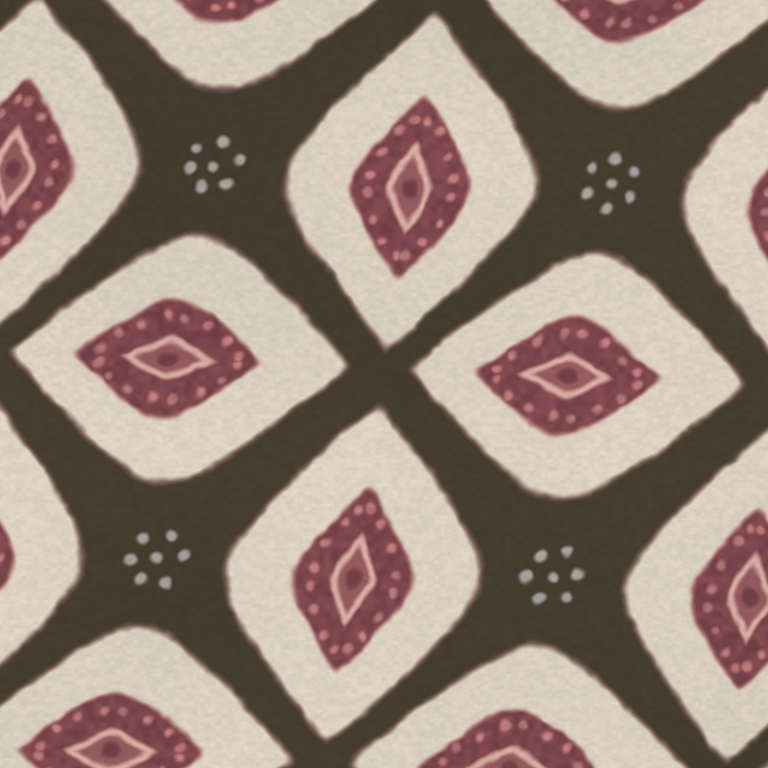
Reproduce this pattern procedurally as a Shadertoy shader.

```glsl
// Printed cloth: tilted lattice of cream petals with beaded red medallions and dot clusters.

const float TAU = 6.2832;
const vec3 GROUND = vec3(0.27, 0.235, 0.185);
const vec3 CREAM  = vec3(0.85, 0.81, 0.74);
const vec3 FRINGE = vec3(0.50, 0.39, 0.37);
const vec3 RED    = vec3(0.48, 0.27, 0.295);
const vec3 ROSE   = vec3(0.72, 0.47, 0.475);
const vec3 BLUSH  = vec3(0.84, 0.67, 0.63);
const vec3 SILVER = vec3(0.66, 0.66, 0.67);

float hash(vec2 p) {
    vec3 h = fract(vec3(p.xyx) * 0.1031);
    h += dot(h, h.yzx + 33.33);
    return fract((h.x + h.y) * h.z);
}

float noise(vec2 p) {
    vec2 i = floor(p), f = fract(p);
    f = f * f * (3.0 - 2.0 * f);
    return mix(mix(hash(i), hash(i + vec2(1, 0)), f.x),
               mix(hash(i + vec2(0, 1)), hash(i + vec2(1, 1)), f.x), f.y);
}

// Coverage of the region d < 0 with a soft border.
float cover(float d, float soft) {
    return smoothstep(soft, -soft, d);
}

vec2 rotate(vec2 p, float angle) {
    float c = cos(angle), s = sin(angle);
    return vec2(c * p.x - s * p.y, s * p.x + c * p.y);
}

// Rhombus along x; rounding.x softens the side corners, rounding.y the tips.
float rhombus(vec2 p, vec2 size, vec2 rounding) {
    vec2 q = sqrt(p * p + rounding * rounding);
    return (q.x / size.x + q.y / size.y - 1.0) / length(1.0 / size);
}

// Ring of beads along a pinched ellipse; returns distance to the nearest bead.
float beadRing(vec2 p, vec2 radii, int count, float phase, float pinch, vec2 seed) {
    float d = 1.0;
    for (int i = 0; i < count; i++) {
        float t = TAU * (float(i) + phase) / float(count);
        vec2 dir = vec2(cos(t), sin(t));
        vec2 bead = radii * dir * pow(abs(dir) + 0.001, vec2(pinch));
        vec2 key = seed * 7.0 + float(i) * 3.7;
        bead += 0.010 * (vec2(hash(key), hash(key + 19.0)) - 0.5);
        d = min(d, length(p - bead) - 0.003 * hash(key + 5.0));
    }
    return d;
}

vec3 drawMedallion(vec3 color, vec2 p, vec2 seed, float soft, float mottle) {
    float body = rhombus(p, vec2(0.25, 0.205), vec2(0.07, 0.012));
    color = mix(color, ROSE, 0.6 * cover(body - 0.005, soft));
    color = mix(color, RED * (0.90 + 0.2 * mottle), cover(body, soft));

    // Beaded border
    float beads = beadRing(p, vec2(0.178, 0.106), 16, 0.5, 0.25, seed) - 0.010;
    color = mix(color, ROSE * (0.92 + 0.2 * mottle), 0.95 * cover(beads, soft));

    // Pale inner outline and eye
    float inner = rhombus(p, vec2(0.105, 0.056), vec2(0.015, 0.004));
    color = mix(color, mix(RED, ROSE, 0.4), cover(inner, soft));
    color = mix(color, BLUSH, cover(abs(inner) - 0.008, soft));
    float eye = length(p * vec2(0.85, 1.0)) - 0.020;
    return mix(color, RED * 0.92, cover(eye, soft));
}

// One petal per lattice cell, long axis along x or y of the lattice.
vec3 drawPetals(vec3 color, vec2 uv, bool upright, float soft, float mottle) {
    vec2 center = upright ? vec2(0.0, 0.482) : vec2(0.488, 0.007);
    vec2 q = uv - center + 0.5;
    vec2 seed = floor(q) + (upright ? 41.0 : 73.0);
    q = fract(q) - 0.5;
    vec2 p = upright ? q.yx : q;
    float size = 1.0 + 0.03 * (hash(seed) - 0.5);

    float petal = rhombus(p / size, vec2(0.45, 0.43), vec2(0.12, 0.012));
    color = mix(color, FRINGE, cover(petal - 0.005, soft));
    color = mix(color, CREAM, cover(petal + 0.003, soft));

    float shift = upright ? -0.014 : -0.027;
    vec2 local = rotate(p - vec2(shift, 0.0), 0.08 * (hash(seed + 9.0) - 0.5));
    return drawMedallion(color, local, seed, soft, mottle);
}

vec3 drawClusters(vec3 color, vec2 uv, float soft) {
    vec2 seed = floor(uv) + 17.0;
    vec2 p = rotate(fract(uv) - 0.5, 0.5 * (hash(seed) - 0.5));
    float dots = beadRing(p, vec2(0.064), 6, 0.3, 0.0, seed);
    dots = min(dots, length(p)) - 0.013;
    vec3 tint = mix(SILVER, BLUSH, 0.5 * noise(uv * 25.0));
    return mix(color, tint, 0.9 * cover(dots, soft));
}

void mainImage(out vec4 fragColor, in vec2 fragCoord) {
    vec2 p = fragCoord / iResolution.y;

    // Slightly skewed lattice, with uneven printed edges
    mat2 lattice = mat2(0.518, -0.0234, 0.0755, 0.5117);
    vec2 uv = inverse(lattice) * (p - vec2(0.499, 0.517));
    uv += 0.012 * (vec2(noise(p * 28.0), noise(p * 28.0 + 50.0)) - 0.5);
    uv += 0.006 * (vec2(noise(p * 90.0), noise(p * 90.0 + 50.0)) - 0.5);
    float soft = max(0.007, 2.0 / iResolution.y);
    float mottle = noise(p * 110.0);

    vec3 color = drawClusters(GROUND, uv, soft);
    color = drawPetals(color, uv, false, soft, mottle);
    color = drawPetals(color, uv, true, soft, mottle);

    // Woven grain and faint uneven fading
    float grain = noise(p * vec2(130.0, 190.0)) + 0.6 * noise(p * vec2(260.0, 340.0)) - 0.8;
    float fade = noise(p * 5.0) - 0.5;
    color *= 1.0 + 0.055 * grain + 0.04 * fade;
    fragColor = vec4(color, 1.0);
}
```
